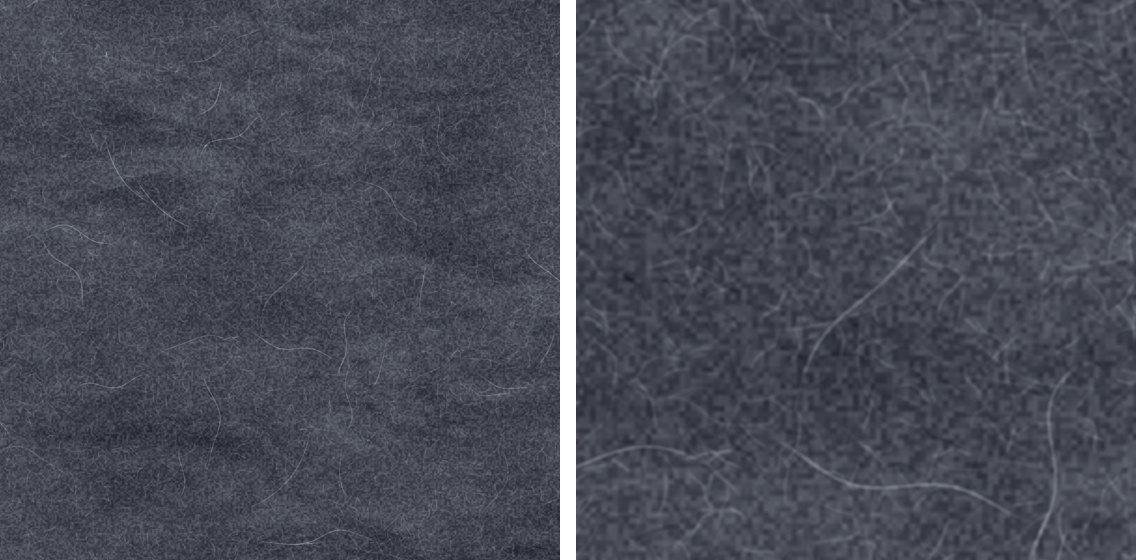
Left: the whole. Right: its middle third, enlarged.
A WebGL 2 fragment shader for this texture:

```glsl
#version 300 es
precision highp float;
// Dark blue-grey felt: fine grain, matted fuzz, soft creases and stray pale fibres.

#define BASE_COLOR vec3(0.264, 0.277, 0.319)
#define TONE_TINT vec3(0.99, 1.03, 0.99)
#define GRAIN_CELLS 300.0
#define GRAIN_AMOUNT 0.135
#define CLOUD_AMOUNT 0.14
#define CREASE_AMOUNT 0.15
#define FUZZ_AMOUNT 0.075
#define HAIR_AMOUNT 0.055
#define STRAY_AMOUNT 0.17
#define FIBRE_WIDTH 0.0011
#define RIB_COUNT 118.0
#define RIB_AMOUNT 0.005

uniform vec2 u_resolution;
out vec4 fragColor;

const float TAU = 6.2831853;

// Four random values per cell and seed
vec4 hash4(vec2 cell, float seed) {
    uvec4 v = uvec4(ivec4(int(cell.x), int(cell.y), int(seed), 7));
    v = v * 1664525u + 1013904223u;
    for (int i = 0; i < 2; i++) {
        v.x += v.y * v.w;
        v.y += v.z * v.x;
        v.z += v.x * v.y;
        v.w += v.y * v.z;
        v ^= v >> 16u;
    }
    return vec4(v >> 8u) / 16777216.0;
}

float valueNoise(vec2 p, float seed) {
    vec2 cell = floor(p), f = fract(p);
    f = f * f * (3.0 - 2.0 * f);
    float bottom = mix(hash4(cell, seed).x, hash4(cell + vec2(1, 0), seed).x, f.x);
    float top = mix(hash4(cell + vec2(0, 1), seed).x, hash4(cell + vec2(1, 1), seed).x, f.x);
    return mix(bottom, top, f.y);
}

float fbm(vec2 p, float seed) {
    float sum = 0.0, gain = 0.5;
    for (int i = 0; i < 5; i++) {
        sum += gain * valueNoise(p, seed + float(i));
        p = mat2(1.96, 0.4, -0.4, 1.96) * p + 3.7;
        gain *= 0.52;
    }
    return sum;
}

// Curved fibres scattered over a grid; opacity runs from low to high, skewed by power
float fibres(vec2 uv, float cells, int perCell, float bend, vec2 opacity, float power, float seed) {
    vec2 p = uv * cells;
    float width = max(FIBRE_WIDTH, 0.55 / u_resolution.y) * cells;
    float sum = 0.0;
    for (int y = -1; y <= 1; y++)
    for (int x = -1; x <= 1; x++)
    for (int k = 0; k < perCell; k++) {
        vec2 cell = floor(p) + vec2(x, y);
        vec4 place = hash4(cell, seed + float(k));
        vec4 look = hash4(cell, seed + float(k) + 50.0);
        float angle = place.z * TAU, c = cos(angle), s = sin(angle);
        vec2 q = mat2(c, -s, s, c) * (p - cell - place.xy);

        // Bowed centre line with a slight wave
        float curve = bend * (look.x - 0.5);
        float wave = 0.1 * bend * look.z;
        float phase = 6.0 * q.x + look.w * TAU;
        float offset = q.y - curve * q.x * q.x - wave * sin(phase);
        float slope = 2.0 * curve * q.x + 6.0 * wave * cos(phase);
        float dist = abs(offset) * inversesqrt(1.0 + slope * slope);

        float halfLength = mix(0.3, 0.9, place.w);
        float body = 1.0 - smoothstep(0.0, 2.0 * width, dist);
        float ends = 1.0 - smoothstep(0.6 * halfLength, halfLength, abs(q.x));
        sum += body * ends * mix(opacity.x, opacity.y, pow(look.y, power));
    }
    return sum;
}

// Side-lit relief, strongest in scattered patches
float creases(vec2 uv) {
    vec2 p = uv * vec2(9.0, 21.0) + 1.5 * valueNoise(uv * 7.0, 31.0);
    float relief = fbm(p, 40.0) - fbm(p + vec2(0.08, 0.3), 40.0);
    float patches = smoothstep(0.25, 0.75, valueNoise(uv * vec2(4.0, 6.0), 35.0));
    return relief * mix(0.35, 1.2, patches);
}

void main() {
    vec2 uv = gl_FragCoord.xy / u_resolution.y;

    // Broad mottling and folds
    float tone = CLOUD_AMOUNT * (fbm(uv * vec2(5.0, 9.0), 10.0) - 0.5);
    tone += CREASE_AMOUNT * creases(uv);

    // Fine grain and faint upright ribs
    tone += GRAIN_AMOUNT * (valueNoise(uv * GRAIN_CELLS, 20.0) - 0.5);
    tone += RIB_AMOUNT * sin(uv.x * RIB_COUNT * TAU) * valueNoise(uv * 12.0, 25.0);

    // Matted fuzz, longer hairs and single stray fibres
    tone += FUZZ_AMOUNT * fibres(uv, 48.0, 3, 0.8, vec2(-0.5, 1.0), 1.0, 100.0);
    tone += HAIR_AMOUNT * fibres(uv, 22.0, 2, 0.9, vec2(-0.2, 1.0), 1.5, 200.0);
    tone += STRAY_AMOUNT * fibres(uv, 9.0, 1, 1.1, vec2(0.1, 1.0), 2.0, 300.0);

    fragColor = vec4(clamp(BASE_COLOR + tone * TONE_TINT, 0.0, 1.0), 1.0);
}
```
